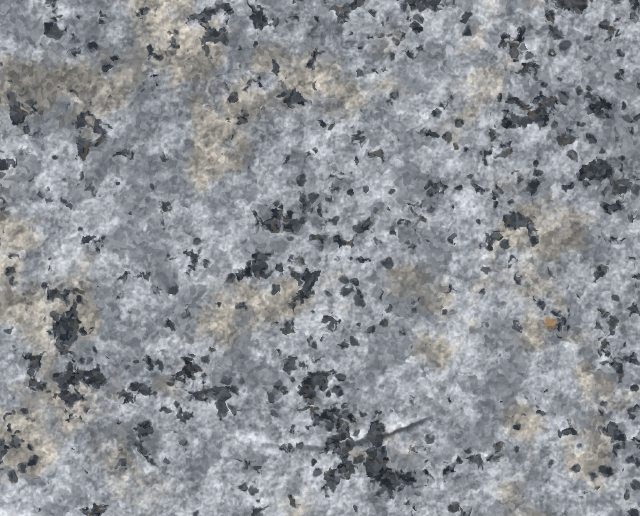
A Shadertoy shader for this texture:

```glsl
// Rough granite: pale feldspar grains with smoky quartz patches, clustered
// black mica flakes, faint warm stains and one shallow chipped ledge.
// Layered value noise and soft cellular facets, in units of canvas height.

const vec3 COOL_TINT = vec3(-0.021, -0.001, 0.027);
const vec3 CREAM = vec3(1.06, 1.0, 0.91);
const vec3 RUST = vec3(0.66, 0.52, 0.36);
const vec3 BRONZE = vec3(0.40, 0.36, 0.30);

float hash(vec2 p) {
    vec3 q = fract(p.xyx * 0.1031);
    q += dot(q, q.yzx + 33.33);
    return fract((q.x + q.y) * q.z);
}

vec2 hash2(vec2 p) {
    return vec2(hash(p), hash(p + 71.7));
}

float noise(vec2 p) {
    vec2 i = floor(p), f = fract(p);
    f = f * f * (3.0 - 2.0 * f);
    float low = mix(hash(i), hash(i + vec2(1, 0)), f.x);
    float high = mix(hash(i + vec2(0, 1)), hash(i + vec2(1, 1)), f.x);
    return mix(low, high, f.y);
}

// Rotated octaves, result in 0..1 around 0.5
float fbm(vec2 p) {
    float sum = 0.0, total = 0.0, amp = 1.0;
    for (int i = 0; i < 4; i++) {
        sum += amp * noise(p);
        total += amp;
        amp *= 0.6;
        p = mat2(1.6, 1.2, -1.2, 1.6) * p + 17.3;
    }
    return sum / total;
}

// Random tone per crystal, blended softly across cell borders
float facets(vec2 p, float sharpness) {
    vec2 cell = floor(p);
    float sum = 0.0, total = 0.0;
    for (int y = -1; y <= 1; y++)
    for (int x = -1; x <= 1; x++) {
        vec2 id = cell + vec2(x, y);
        vec2 d = id + hash2(id) - p;
        float weight = exp(-sharpness * dot(d, d));
        sum += weight * hash(id + 13.1);
        total += weight;
    }
    return sum / total;
}

// Scattered small flakes of random size; density is the filled share of cells
float flakes(vec2 p, float density) {
    vec2 cell = floor(p);
    float mask = 0.0;
    for (int y = -1; y <= 1; y++)
    for (int x = -1; x <= 1; x++) {
        vec2 id = cell + vec2(x, y);
        float radius = mix(0.12, 0.32, hash(id + 5.9));
        float d = length(id + hash2(id + 3.3) - p) - radius;
        float present = step(hash(id + 9.2), density);
        mask = max(mask, present * (1.0 - smoothstep(-0.08, 0.08, d)));
    }
    return mask;
}

// Sunlit lip (x) and shadow beneath it (y) along a shallow curve
vec2 ledge(vec2 p) {
    float d = p.y - 0.135 - 0.9 * (p.x - 0.58) * (p.x - 0.58);
    float span = smoothstep(0.43, 0.52, p.x) * (1.0 - smoothstep(0.80, 0.87, p.x));
    float lip = smoothstep(0.0, 0.006, d) * (1.0 - smoothstep(0.010, 0.026, d));
    float shade = smoothstep(-0.016, -0.004, d) * (1.0 - smoothstep(-0.002, 0.004, d));
    return span * vec2(lip, shade * smoothstep(0.44, 0.72, p.x));
}

void mainImage(out vec4 fragColor, in vec2 fragCoord) {
    vec2 p = fragCoord / iResolution.y;
    vec2 warp = vec2(fbm(p * 45.0), fbm(p * 45.0 + 40.0)) - 0.5;
    vec2 q = p + 0.022 * warp;

    // Pale feldspar: broad light, crystals, relief and fine grit
    float fine = facets(q * 115.0, 12.0);
    float coarse = facets(q * 42.0, 14.0);
    float grain = fbm(p * 34.0 + 8.0);
    float relief = grain - fbm((p + vec2(-0.003, 0.004)) * 34.0 + 8.0);
    float tone = 0.64 + 0.22 * (fbm(p * 3.5 + 2.0) - 0.5);
    tone += 0.34 * (grain - 0.5) + 0.13 * (coarse - 0.5) + 0.15 * (fine - 0.5);
    tone += 0.35 * relief + 0.13 * (noise(p * 210.0) - 0.5);

    // Smoky quartz
    float quartz = smoothstep(0.50, 0.64, fbm(q * 19.0 + 60.0));
    tone = mix(tone, 0.37 + 0.16 * fine, 0.62 * quartz);

    // Chipped ledge
    vec2 chip = ledge(p + 0.012 * warp);
    tone += 0.09 * chip.x;
    tone = mix(tone, 0.22, 0.75 * chip.y);

    // Black mica: clustered blotches plus lone flakes
    float cluster = fbm(p * 8.0 + 90.0);
    float blotch = 0.7 * fbm(q * 30.0 + 25.0) + 0.3 * cluster;
    float mica = smoothstep(0.595, 0.665, blotch);
    mica = max(mica, 0.9 * flakes(q * 31.0, 0.45 * smoothstep(0.35, 0.7, cluster)));
    tone = mix(tone, 0.10 + 0.20 * fine + 0.10 * coarse, 0.92 * mica);

    // Colour: cool greys, cream feldspar, bronze glints and a rust spot
    vec3 col = tone + COOL_TINT;
    float cream = smoothstep(0.54, 0.72, fbm(p * 7.0 + 130.0)) * (1.0 - mica);
    col *= mix(vec3(1.0), CREAM, cream);
    float glint = mica * smoothstep(0.70, 0.85, noise(p * 150.0 + 50.0));
    col = mix(col, BRONZE, 0.6 * glint);
    float spot = length((q - vec2(1.065, 0.372)) * vec2(1.2, 0.9));
    col = mix(col, RUST * (0.75 + 0.4 * fine), 0.8 * (1.0 - smoothstep(0.007, 0.015, spot)));
    fragColor = vec4(clamp(col, 0.0, 1.0), 1.0);
}
```
